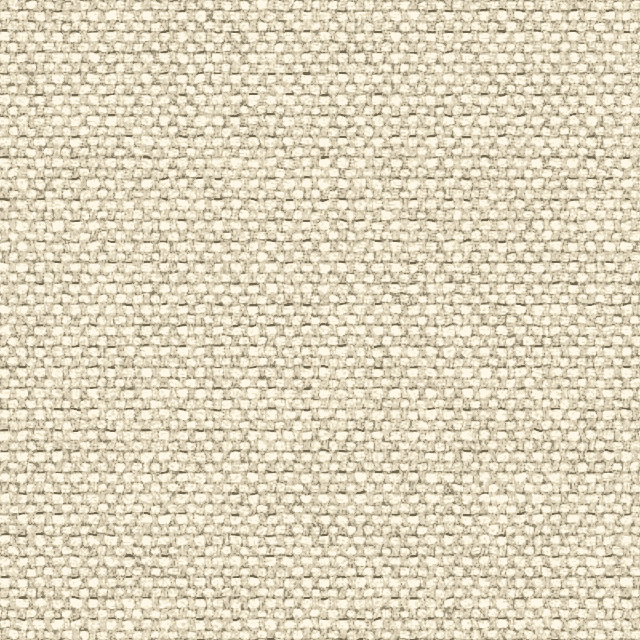
Write a WebGL 2 fragment shader that draws this texture.

```glsl
#version 300 es
precision highp float;
// Cream plain-weave cloth: pale weft stitches alternate with slanted tan warp
// stitches in a checker of cells, with every second row fuller and dark slits
// above it. Fibre noise roughens the tone and a colour ramp turns it into yarn.

#define CELLS vec2(72.0, 61.0)      // stitches across and down
#define WEFT_HALF vec2(0.66, 0.46)  // half size of a horizontal stitch
#define WARP_HALF vec2(0.42, 0.68)  // half size of a vertical stitch
#define WOBBLE 0.26                 // unevenness of the threads
#define SLANT 0.32                  // lean of the warp stitches
#define ROW_SWELL 0.08              // size difference between alternate rows
#define FIBRE 0.46                  // contrast of the fibres
#define GRAIN 0.72                  // contrast of the finest specks
#define GAP_DEPTH 1.0               // darkness of the slits
#define GAP_TONE 0.13               // tone between the stitches

uniform vec2 u_resolution;
out vec4 fragColor;

const vec3 SHADOW = vec3(0.44, 0.40, 0.31);
const vec3 GROOVE = vec3(0.72, 0.68, 0.58);
const vec3 TAN    = vec3(0.84, 0.79, 0.68);
const vec3 SAND   = vec3(0.89, 0.85, 0.76);
const vec3 CREAM  = vec3(0.95, 0.91, 0.80);
const vec3 IVORY  = vec3(0.99, 0.97, 0.90);

float hash(vec2 p) {
  return fract(sin(dot(p, vec2(127.1, 311.7))) * 43758.5453);
}

float noise(vec2 p) {
  vec2 i = floor(p), f = fract(p);
  f = f * f * (3.0 - 2.0 * f);
  return mix(mix(hash(i), hash(i + vec2(1, 0)), f.x),
             mix(hash(i + vec2(0, 1)), hash(i + vec2(1, 1)), f.x), f.y);
}

// Dark to light yarn colours
vec3 yarnColor(float tone) {
  vec3 c = mix(SHADOW, GROOVE, smoothstep(0.0, 0.10, tone));
  c = mix(c, TAN, smoothstep(0.12, 0.27, tone));
  c = mix(c, SAND, smoothstep(0.32, 0.48, tone));
  c = mix(c, CREAM, smoothstep(0.52, 0.66, tone));
  return mix(c, IVORY, smoothstep(0.70, 0.82, tone));
}

// Tone of one stitch at offset d from its centre
float stitchTone(vec2 d, vec2 cell, float isWeft, float pixel) {
  float fullRow = 2.0 * mod(cell.y, 2.0) - 1.0;
  d.x += SLANT * d.y * (1.0 - isWeft) * fullRow;
  vec2 size = mix(WARP_HALF, WEFT_HALF, isWeft) * (0.92 + 0.16 * hash(cell));
  size *= 1.0 + ROW_SWELL * fullRow * (2.0 * isWeft - 1.0);
  vec2 a = abs(d) / size;
  float height = 1.0 - pow(a.x * a.x * a.x + a.y * a.y * a.y, 1.0 / 3.0);
  float body = smoothstep(0.0, 0.5, height);
  float warp = mix(0.26, 0.48, body) - 0.08 * smoothstep(0.16, 0.0, abs(d.x));
  float weft = mix(0.46, 0.88, body) + 0.03 * fullRow;
  float tone = mix(warp, weft, isWeft) + 0.14 * (hash(cell + 19.0) - 0.5);
  return tone * smoothstep(-0.08 - 0.5 * pixel, 0.10 + 0.5 * pixel, height);
}

// Short dark slit above a weft stitch, mostly on every second row
float slit(vec2 d, vec2 cell, float isWeft) {
  float across = smoothstep(0.19, 0.05, abs(d.y - 0.5));
  float along = smoothstep(0.62, 0.3, abs(d.x));
  float strength = mix(0.4, 1.0, mod(cell.y, 2.0)) * mix(0.5, 1.15, hash(cell + 53.0));
  return isWeft * across * along * strength;
}

void main() {
  vec2 uv = gl_FragCoord.xy / u_resolution;
  vec2 p = uv * CELLS;
  float pixel = CELLS.x / min(u_resolution.x, u_resolution.y);
  p += WOBBLE * (vec2(noise(p * 1.1), noise(p * 1.1 + 37.0)) - 0.5);

  // Overlay the stitches of the surrounding cells
  float tone = GAP_TONE, gap = 0.0, weftHere = 0.0;
  for (int j = -1; j <= 1; j++) {
    for (int i = -1; i <= 1; i++) {
      vec2 cell = floor(p) + vec2(i, j);
      vec2 d = p - cell - 0.5;
      float isWeft = mod(cell.x + cell.y, 2.0);
      float t = stitchTone(d, cell, isWeft, pixel);
      weftHere = mix(weftHere, isWeft, step(tone, t));
      tone = max(tone, t);
      gap = max(gap, slit(d, cell, isWeft));
    }
  }

  // Fibres along each thread, fine specks and faint uneven bands
  float fibre = mix(noise(p * vec2(4.5, 1.8)), noise(p * vec2(1.8, 4.5)), weftHere);
  float speck = noise(uv * 400.0 + 11.0);
  float band = noise(uv * vec2(5.0, 24.0) + 71.0);
  tone += FIBRE * (fibre - 0.5) + GRAIN * (speck - 0.5) + 0.06 * (band - 0.5);
  tone = max(tone, 0.06) * (1.0 - GAP_DEPTH * clamp(gap, 0.0, 1.0));

  fragColor = vec4(yarnColor(clamp(tone, 0.0, 1.0)), 1.0);
}
```
